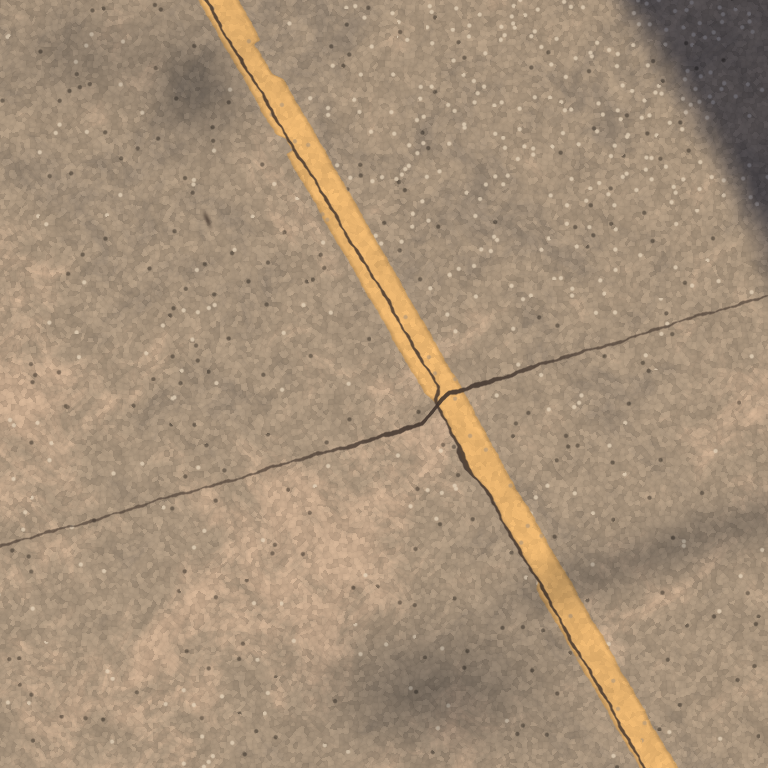
A WebGL 1 fragment shader for this texture:

```glsl
precision highp float;
// Weathered pavement crossed by a worn yellow stripe and two cracks.
// Layered sines shape the stains and jagged paths, cellular noise gives the
// aggregate and flecks, and soft masks lay the cast shadows on top.
uniform vec2 u_resolution;

const vec3 GREY = vec3(0.585, 0.520, 0.450);
const vec3 BROWN = vec3(0.655, 0.575, 0.485);
const vec3 TAN = vec3(0.785, 0.665, 0.555);
const vec3 PAINT = vec3(0.940, 0.725, 0.445);
const vec3 FLECK = vec3(0.900, 0.830, 0.730);
const vec3 CRACK = vec3(0.265, 0.215, 0.185);
const vec3 SHADE = vec3(0.480, 0.510, 0.610);   // multiplier in deep shadow
const float STRIPE_TOP = 0.284;                 // stripe centre at the top edge
const float STRIPE_SLOPE = 0.575;               // sideways drift per unit down
const float STRIPE_HALF = 0.0262;               // half width, measured along x
const float STRIPE_COS = 0.867;                 // x offset to true distance
const float GRAIN_SCALE = 150.0;
const float FLECK_SCALE = 85.0;

float hash(vec2 p) {
  return fract(sin(dot(p, vec2(127.1, 311.7))) * 43758.5);
}

// x: distance to the nearest cell point, y: random id of that cell
vec2 cellular(vec2 p) {
  vec2 cell = floor(p), best = vec2(9.0, 0.0);
  for (int j = -1; j <= 1; j++) {
    for (int i = -1; i <= 1; i++) {
      vec2 c = cell + vec2(float(i), float(j));
      vec2 site = c + vec2(hash(c), hash(c + 41.3));
      float d = length(p - site);
      if (d < best.x) best = vec2(d, hash(c + 17.9));
    }
  }
  return best;
}

// Rotated, warped sine octaves, roughly -1 to 1
float stains(vec2 p) {
  float sum = 0.0, amp = 0.5;
  for (int i = 0; i < 6; i++) {
    p += 0.55 * sin(p.yx * 1.3 + float(i) * 1.7);
    sum += amp * sin(p.x) * cos(p.y);
    p = mat2(1.5, 1.15, -1.15, 1.5) * p + 2.3;
    amp *= 0.72;
  }
  return sum;
}

float jag(float s) {
  return 0.5 * sin(s * 37.0) + 0.3 * sin(s * 91.0 + 1.0)
       + 0.25 * sin(s * 213.0 + 2.0) + 0.15 * sin(s * 431.0);
}

float blob(vec2 p, vec2 centre, vec2 radius) {
  vec2 q = (p - centre) / radius;
  return exp(-dot(q, q));
}

float band(float x, float lo, float hi, float soft) {
  return smoothstep(lo - soft, lo + soft, x) * (1.0 - smoothstep(hi - soft, hi + soft, x));
}

float lineMask(float d, float halfWidth, float aa) {
  return 1.0 - smoothstep(halfWidth - aa, halfWidth + aa, abs(d));
}

void main() {
  vec2 uv = gl_FragCoord.xy / u_resolution;
  float aa = max(0.0012, 0.8 / u_resolution.y);
  float down = 1.0 - uv.y;
  float stain = stains(uv * 13.0);
  float mottle = stains(uv * 52.0 + 7.0);
  vec2 grain = cellular(uv * GRAIN_SCALE);
  vec2 fleck = cellular(uv * FLECK_SCALE + 9.0);

  // Cross crack: two gentle runs joined by a step under the stripe
  float crossY = mix(0.288 + 0.290 * uv.x, 0.488 + 0.309 * (uv.x - 0.586),
                     smoothstep(0.547, 0.586, uv.x)) + 0.0022 * jag(uv.x);
  float belowCross = smoothstep(0.02, -0.02, uv.y - crossY);

  // Ground: grey above, tan stains at the left and below the cross crack
  float warm = 0.05 + 0.55 * blob(uv, vec2(0.01, 0.50), vec2(0.11, 0.20))
    + 0.50 * blob(uv, vec2(0.43, 0.31), vec2(0.16, 0.13))
    + 0.40 * blob(uv, vec2(0.20, 0.13), vec2(0.20, 0.14))
    + 0.28 * blob(uv, vec2(0.38, 0.51), vec2(0.17, 0.08))
    + 0.25 * blob(uv, vec2(0.95, 0.47), vec2(0.12, 0.12))
    + 0.12 * belowCross;
  warm += 0.42 * stain + 0.22 * mottle;
  vec3 color = mix(GREY, BROWN, smoothstep(-0.45, 0.20, warm));
  color = mix(color, TAN, 0.85 * smoothstep(0.22, 0.85, warm));
  color *= 1.0 + 0.15 * (grain.y - 0.5) + 0.07 * (0.45 - grain.x) + 0.035 * mottle;

  // Pale flecks gather at the upper right, dark pits lie everywhere
  float fleckRate = 0.03 + 0.17 * smoothstep(0.40, 0.60, uv.x) * smoothstep(0.50, 0.85, uv.y);
  float dotMask = 1.0 - smoothstep(0.12, 0.34, fleck.x);
  color = mix(color, FLECK, 0.75 * dotMask * step(1.0 - fleckRate, fleck.y));
  color *= 1.0 - 0.35 * dotMask * step(fleck.y, 0.035);
  vec2 chip = mat2(0.92, -0.39, 0.39, 0.92) * (uv - vec2(0.270, 0.714));
  color = mix(color, CRACK, 0.7 * blob(chip, vec2(0.0), vec2(0.003, 0.010)));

  // Stripe with worn edges, chipped notches and a ragged left side
  float across = uv.x - STRIPE_TOP - STRIPE_SLOPE * down;
  float lengthCrack = mix(-0.016, -0.004, smoothstep(0.0, 0.48, down))
    - 0.015 * smoothstep(0.500, 0.530, down)
    - 0.007 * band(down, 0.590, 0.625, 0.010) + 0.0022 * jag(down * 1.3 + 0.4);
  float wear = 0.0012 * jag(down * 2.1) + 0.0010 * mottle;
  float left = -STRIPE_HALF + 0.010 * band(down, 0.178, 0.198, 0.004) + wear;
  left = mix(left, max(left, lengthCrack), band(down, 0.52, 0.76, 0.01));
  float right = STRIPE_HALF - 0.011 * band(down, 0.055, 0.100, 0.004)
    - 0.003 * smoothstep(0.50, 0.60, down) + wear;
  float inside = min(across - left, right - across) * STRIPE_COS;
  float paintMask = smoothstep(-aa, aa, inside);
  vec3 paint = PAINT * (0.98 + 0.08 * (grain.y - 0.5) + 0.04 * mottle);
  paint *= 1.0 - 0.16 * smoothstep(0.006, 0.0, inside);
  paint = mix(paint, BROWN, 0.55 * dotMask * step(fleck.y, 0.07));
  color = mix(color, paint, 0.96 * paintMask);

  // Cracks of uneven width, strongest near their crossing
  float nearCrossing = blob(uv, vec2(0.575, 0.470), vec2(0.16, 0.12));
  float crossWidth = 0.0014 + 0.0016 * nearCrossing + 0.0008 * jag(uv.x * 3.0 + 0.7);
  float crossMask = lineMask((uv.y - crossY) * 0.91, crossWidth, aa);
  float lengthWidth = 0.0017 + 0.0007 * jag(down * 2.7)
    + 0.0022 * band(down, 0.585, 0.615, 0.008);
  float lengthMask = lineMask((across - lengthCrack) * STRIPE_COS, lengthWidth, aa);
  color = mix(color, CRACK, crossMask * (0.62 + 0.30 * nearCrossing));
  color = mix(color, CRACK, 0.85 * lengthMask);

  // Deep corner shadow, a faint slanted band and soft smudges
  float shadowX = 0.807 + 0.70 * down - 0.42 * down * down + 0.005 * stain;
  float deep = smoothstep(-0.030, 0.040, uv.x - shadowX) * smoothstep(0.56, 0.66, uv.y);
  float bandY = 0.245 + 0.33 * (uv.x - 0.75);
  float faint = 0.22 * exp(-pow((uv.y - bandY) / 0.036, 2.0)) * smoothstep(0.58, 0.78, uv.x);
  faint += 0.30 * blob(uv, vec2(0.57, 0.10), vec2(0.13, 0.075))
    + 0.30 * blob(uv, vec2(0.255, 0.885), vec2(0.055, 0.065))
    + 0.16 * blob(uv, vec2(0.11, 0.93), vec2(0.09, 0.06));
  color *= 1.0 - faint * vec3(0.95, 0.90, 0.80);
  color *= mix(vec3(1.0), SHADE, deep);
  gl_FragColor = vec4(clamp(color, 0.0, 1.0), 1.0);
}
```
